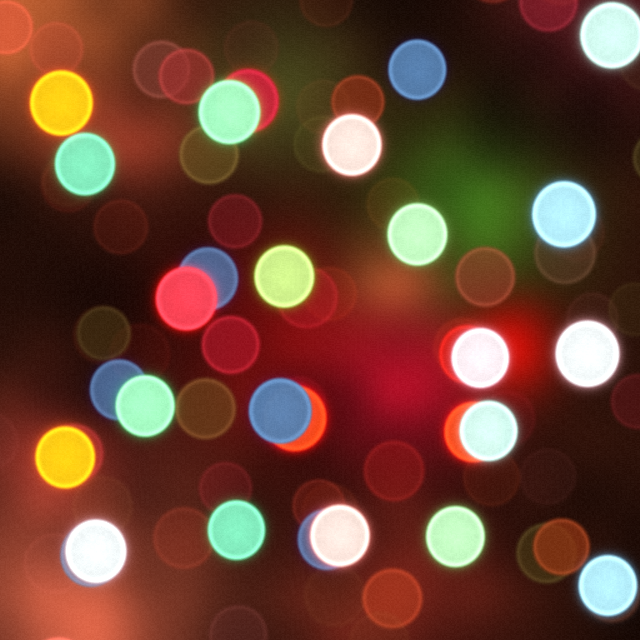
A Shadertoy shader for this background:

```glsl
// Defocused festive lights: bokeh discs over a dark, warm, blurred backdrop.

const float BRIGHT_CELLS = 5.0;    // bright lights per side
const float DIM_CELLS = 8.0;       // faint lights per side
const float BRIGHT_SHARE = 0.88;   // part of the cells that hold a light
const float DIM_SHARE = 0.85;
const float PARTNER_SHARE = 0.4;   // lights with a second disc behind
const float DISC_RADIUS = 0.047;
const float BRIGHT_EDGE = 0.0032;
const float DIM_EDGE = 0.0045;
const float GRAIN = 0.03;
const vec3 SHADOW = vec3(0.14, 0.055, 0.03);

// Ordered so that neighbours in the sequence differ in hue
const vec3 LIGHTS[12] = vec3[12](
    vec3(0.97, 1.00, 1.00), vec3(0.52, 0.94, 0.76), vec3(1.00, 0.92, 0.88),
    vec3(0.78, 1.00, 0.78), vec3(0.72, 0.95, 1.00), vec3(1.00, 0.82, 0.08),
    vec3(0.66, 1.00, 0.78), vec3(0.34, 0.50, 0.68), vec3(0.84, 1.00, 0.96),
    vec3(0.98, 0.27, 0.34), vec3(0.82, 0.96, 0.56), vec3(1.00, 0.96, 0.98));

const vec3 EMBERS[6] = vec3[6](
    vec3(0.78, 0.10, 0.07), vec3(0.74, 0.09, 0.22), vec3(0.88, 0.32, 0.10),
    vec3(0.32, 0.38, 0.12), vec3(0.42, 0.20, 0.24), vec3(0.66, 0.15, 0.09));

float hash(vec2 p) {
    return fract(sin(dot(p, vec2(127.1, 311.7))) * 43758.5453);
}

vec2 hash2(vec2 p) {
    return vec2(hash(p), hash(p + 19.7));
}

float noise(vec2 p) {
    vec2 i = floor(p), f = fract(p);
    f = f * f * (3.0 - 2.0 * f);
    return mix(mix(hash(i), hash(i + vec2(1, 0)), f.x),
               mix(hash(i + vec2(0, 1)), hash(i + vec2(1, 1)), f.x), f.y);
}

vec3 glow(vec3 base, vec2 p, vec2 centre, float size, vec3 tint) {
    vec2 d = (p - centre) / size;
    return mix(base, tint, exp(-dot(d, d)));
}

// Large soft pools of colour, broken up by low-frequency shade
vec3 backdrop(vec2 p) {
    vec3 c = SHADOW;
    c = glow(c, p, vec2(0.45, 0.47), 0.20, vec3(0.36, 0.04, 0.04));
    c = glow(c, p, vec2(0.43, 0.86), 0.14, vec3(0.22, 0.22, 0.09));
    c = glow(c, p, vec2(0.73, 0.67), 0.15, vec3(0.19, 0.34, 0.08));
    c = glow(c, p, vec2(0.62, 0.57), 0.07, vec3(0.50, 0.26, 0.13));
    c = glow(c, p, vec2(0.63, 0.38), 0.12, vec3(0.68, 0.06, 0.15));
    c = glow(c, p, vec2(0.80, 0.46), 0.07, vec3(0.74, 0.06, 0.03));
    c = glow(c, p, vec2(0.96, 1.00), 0.15, vec3(0.44, 0.13, 0.16));
    c = glow(c, p, vec2(0.62, 0.08), 0.16, vec3(0.50, 0.15, 0.11));
    c = glow(c, p, vec2(0.18, 0.79), 0.10, vec3(0.74, 0.27, 0.19));
    c = glow(c, p, vec2(0.10, 0.25), 0.12, vec3(0.55, 0.13, 0.12));
    c = glow(c, p, vec2(0.06, 1.02), 0.20, vec3(0.84, 0.42, 0.22));
    c = glow(c, p, vec2(0.08, 0.02), 0.24, vec3(0.98, 0.45, 0.32));
    float shade = noise(p * 6.0 + 3.0) * 0.7 + noise(p * 13.0) * 0.3;
    return c * (0.45 + 1.05 * shade);
}

// Translucent disc with a lighter rim
vec3 disc(vec3 base, float d, float radius, float edge, vec3 tint, float alpha, float rimGain) {
    float fill = 1.0 - smoothstep(-edge, edge, d - radius);
    float rim = exp(-pow((d - radius * 0.92) / (radius * 0.08), 2.0));
    return mix(base, tint + rimGain * rim * (tint + 0.25), fill * alpha);
}

// Overexposed light: pale core, saturated fringe fading outside its edge
vec3 brightLight(vec3 base, vec2 q, float radius, vec3 tint, float alpha) {
    float d = length(q * vec2(1.02, 0.98));
    vec3 fringe = pow(tint, vec3(3.0)) * vec3(0.95, 0.65, 0.7);
    float halo = exp(-max(d - radius, 0.0) / (radius * 0.11));
    base = mix(base, max(base, fringe), halo * 0.8);
    float mottle = 0.985 + 0.03 * noise(q * 180.0);
    vec3 core = tint * mottle * mix(1.05, 0.98, smoothstep(0.0, radius, d));
    return disc(base, d, radius, BRIGHT_EDGE, core, alpha, 0.16);
}

void mainImage(out vec4 fragColor, in vec2 fragCoord) {
    vec2 p = fragCoord / iResolution.y;
    vec3 col = backdrop(p);

    // Faint discs, overlapping freely and coloured partly by their surroundings
    for (float y = 0.0; y < DIM_CELLS; y++)
    for (float x = 0.0; x < DIM_CELLS; x++) {
        vec2 id = vec2(x, y) + 41.0;
        vec2 centre = (vec2(x, y) + 0.5 + 1.7 * (hash2(id) - 0.5)) / DIM_CELLS;
        float d = length(p - centre);
        if (d > DISC_RADIUS * 1.25 || hash(id + 5.3) > DIM_SHARE) continue;
        vec3 ember = EMBERS[int(hash(id + 8.1) * 5.99)];
        vec3 tint = mix(ember, backdrop(centre) * 1.6, 0.5);
        float alpha = mix(0.12, 0.75, pow(hash(id + 2.9), 2.0));
        float radius = DISC_RADIUS * mix(0.9, 1.06, hash(id + 6.6));
        col = disc(col, d, radius, DIM_EDGE, tint, alpha, 0.2);
    }

    // Bright discs, some with an offset partner showing behind
    int lit = 0;
    for (float y = 0.0; y < BRIGHT_CELLS; y++)
    for (float x = 0.0; x < BRIGHT_CELLS; x++) {
        vec2 id = vec2(x, y) + 7.0;
        if (hash(id + 3.7) > BRIGHT_SHARE) continue;
        vec3 tint = LIGHTS[lit++ % 12];
        vec2 q = p - (vec2(x, y) + 0.5 + 0.75 * (hash2(id) - 0.5)) / BRIGHT_CELLS;
        if (length(q) > DISC_RADIUS * 3.5) continue;
        float radius = DISC_RADIUS * mix(0.97, 1.08, hash(id + 9.2));
        if (hash(id + 1.4) < PARTNER_SHARE) {
            float angle = 6.2832 * hash(id + 4.4);
            vec2 shift = vec2(cos(angle), sin(angle)) * radius * mix(0.2, 1.1, hash(id + 6.1));
            vec3 warm = EMBERS[int(hash(id + 7.5) * 2.99)] * 1.15;
            vec3 behind = mix(warm, LIGHTS[7], step(0.65, hash(id + 2.2)));
            col = brightLight(col, q - shift, radius, behind, 0.75);
        }
        col = brightLight(col, q, radius, tint, 0.97);
    }

    col += GRAIN * (hash(floor(p * 512.0)) - 0.5);
    fragColor = vec4(clamp(col, 0.0, 1.0), 1.0);
}
```
